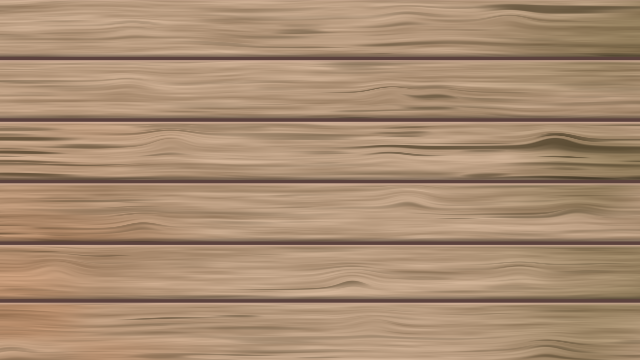
This texture is drawn by a WebGL 2 fragment shader. Its source:

```glsl
#version 300 es
precision highp float;

uniform vec2 u_resolution;
out vec4 outColor;

const float BOARD_PITCH = 0.171;
const float SEAM_HALF_WIDTH = 0.0048;
const vec3 SEAM_COLOR = vec3(0.36, 0.26, 0.24);
const vec3 WOOD_DARK = vec3(0.56, 0.45, 0.34);
const vec3 WOOD_LIGHT = vec3(0.83, 0.71, 0.60);
const vec3 CRACK_COLOR = vec3(0.34, 0.28, 0.19);
const vec3 EDGE_LIGHT = vec3(0.83, 0.69, 0.61);
const vec3 GREEN_STAIN = vec3(0.76, 0.77, 0.68);
const vec3 RED_STAIN = vec3(0.97, 0.88, 0.81);

float hash(vec2 p) {
  vec3 q = fract(vec3(p.xyx) * 0.1031);
  q += dot(q, q.yzx + 33.33);
  return fract((q.x + q.y) * q.z);
}

float noise(vec2 p) {
  vec2 cell = floor(p);
  vec2 f = fract(p);
  f = f * f * (3.0 - 2.0 * f);
  float low = mix(hash(cell), hash(cell + vec2(1.0, 0.0)), f.x);
  float high = mix(hash(cell + vec2(0.0, 1.0)), hash(cell + 1.0), f.x);
  return mix(low, high, f.y);
}

// Height of the seam under a board; the lowest board is slightly taller
float seamHeight(float board) {
  float extra = board == 1.0 ? 0.0105 : 0.0;
  return BOARD_PITCH * (board - 1.0) + 0.1535 + extra;
}

// Bulges that lift the grain around hidden knots
float knotBulge(vec2 p, float board, float bottom) {
  float bulge = 0.0;
  for (float i = 0.0; i < 3.0; i++) {
    vec2 seed = vec2(board * 7.0 + 3.0, i * 11.0 + 5.0);
    vec2 center = vec2((i + hash(seed)) * 0.6,
                       bottom + BOARD_PITCH * mix(0.25, 0.75, hash(seed + 40.0)));
    vec2 d = (p - center) / vec2(0.065, 0.032);
    bulge += exp(-dot(d, d)) * mix(0.3, 1.0, hash(seed + 80.0));
  }
  return bulge;
}

// Fine and broad streaks running along the board
float grainTone(vec2 p) {
  float broad = noise(p * vec2(1.8, 38.0));
  float medium = noise(p * vec2(3.5, 95.0) + 17.0);
  float fine = noise(p * vec2(7.0, 190.0) + 53.0);
  float fibre = noise(p * vec2(16.0, 330.0) + 91.0);
  return 0.24 * broad + 0.32 * medium + 0.28 * fine + 0.16 * fibre;
}

// Thin dark lines, gathered where the patch value is high
float crackLines(vec2 p, float patchAmount) {
  float wide = smoothstep(0.68, 0.95, noise(p * vec2(2.6, 82.0) + 131.0));
  float thin = smoothstep(0.70, 0.95, noise(p * vec2(4.5, 150.0) + 171.0));
  return max(wide, 0.75 * thin) * patchAmount;
}

vec3 woodColor(vec2 p, float board, float bottom) {
  float bulge = knotBulge(p, board, bottom);
  float wave = noise(p * vec2(4.0, 9.0) + board * 23.0) - 0.5;
  vec2 grain = p - vec2(0.0, 0.022 * bulge + 0.012 * wave);
  grain += vec2(board * 13.7, board * 3.1);

  float patchNoise = noise(grain * vec2(1.7, 17.0) + 211.0);
  float patchAmount = 0.22 + 0.6 * smoothstep(0.4, 0.85, patchNoise) + 0.25 * bulge;
  float tone = 0.61 + 1.25 * (grainTone(grain) - 0.5);
  vec3 color = mix(WOOD_DARK, WOOD_LIGHT, clamp(tone, 0.0, 1.0));
  color = mix(color, CRACK_COLOR, min(crackLines(grain, patchAmount), 0.8));

  // Green weathering to the right, reddish warmth to the left
  float blotch = smoothstep(0.3, 0.75, noise(p * vec2(2.5, 9.0) + board * 5.0));
  float green = smoothstep(1.15, 1.8, p.x) * blotch;
  float red = (1.0 - smoothstep(0.05, 0.75, p.x)) * smoothstep(0.95, 0.3, p.y);
  color *= mix(vec3(1.0), GREEN_STAIN, green);
  return color * mix(vec3(1.0), RED_STAIN, red * (0.4 + 0.6 * blotch));
}

// Shaded lower edge, bright upper edge and the dark gap
vec3 addEdges(vec3 color, float below, float above, float pixel) {
  float shade = 1.0 - smoothstep(SEAM_HALF_WIDTH, 0.019, below);
  float light = 1.0 - smoothstep(SEAM_HALF_WIDTH, 0.014, above);
  color *= 1.0 - 0.32 * shade;
  color = mix(color, EDGE_LIGHT, 0.75 * light);
  float seamDistance = min(below, above) - SEAM_HALF_WIDTH;
  float gap = 1.0 - smoothstep(-0.6 * pixel, 0.6 * pixel, seamDistance);
  return mix(color, SEAM_COLOR, gap);
}

void main() {
  vec2 p = gl_FragCoord.xy / u_resolution.y;
  float board = 0.0;
  for (float i = 1.0; i < 6.0; i++) board += step(seamHeight(i), p.y);

  float bottom = seamHeight(board);
  float top = seamHeight(board + 1.0);
  vec3 color = woodColor(p, board, bottom);
  color = addEdges(color, p.y - bottom, top - p.y, 1.0 / u_resolution.y);
  outColor = vec4(color, 1.0);
}
```
